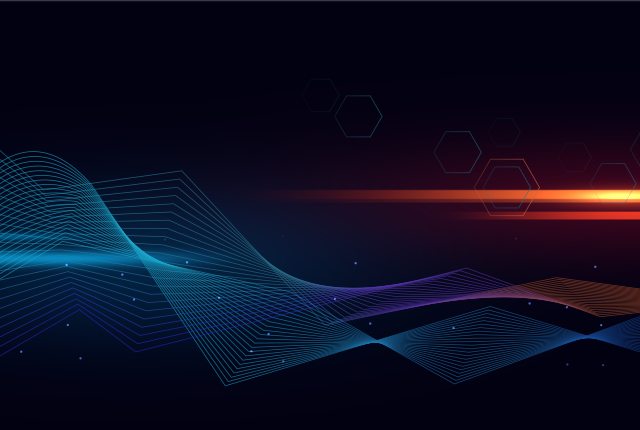
Give the GLSL for this background, as a Shadertoy shader.

```glsl
// Dark tech backdrop: two twisted meshes of fine lines, glowing horizontal beams and hexagon outlines.
// Each mesh is a loop of polylines blended between two edge paths, so the folds appear by themselves.
// Units: canvas width = 1, origin at the lower left.

float hash(vec2 p) {
    vec3 q = fract(p.xyx * 0.1031);
    q += dot(q, q.yzx + 33.33);
    return fract((q.x + q.y) * q.z);
}

float segmentDist(vec2 p, vec2 a, vec2 b) {
    vec2 ab = b - a;
    return length(p - a - ab * clamp(dot(p - a, ab) / dot(ab, ab), 0.0, 1.0));
}

// Flat-topped hexagon with corner radius r
float hexDist(vec2 p, float r) {
    p = abs(p);
    return max(p.y, p.x * 0.866 + p.y * 0.5) - r * 0.866;
}

float stroke(float d, float px) {
    return 1.0 - smoothstep(max(0.0006 - 0.6 * px, 0.0), 0.0006 + 0.6 * px, abs(d));
}

float band(float y, float lo, float hi, float px) {
    return smoothstep(lo - px, lo + px, y) * (1.0 - smoothstep(hi - px, hi + px, y));
}

// Elliptical soft spot
float glow(vec2 p, vec2 center, vec2 radii) {
    vec2 q = (p - center) / radii;
    return exp(-dot(q, q));
}

// Arched start of the front mesh: parabola at t = 0, straight slope at t = 1
float archHeight(float x, float t) {
    return mix(0.435 - 6.27 * (x - 0.052) * (x - 0.052), 0.236 + 0.6 * x, t);
}

// Line t of the mesh running from the left peaks to the orange tip
float backLine(vec2 p, float t) {
    vec2 a = mix(vec2(-0.01, 0.446), vec2(-0.01, 0.11), t);
    vec2 b = mix(vec2(0.068, 0.375), vec2(0.124, 0.188), t);
    vec2 c = mix(vec2(0.284, 0.405), vec2(0.212, 0.122), t);
    vec2 d = mix(vec2(0.508, 0.164), vec2(0.729, 0.253), t);
    vec2 e = mix(vec2(0.870, 0.238), vec2(0.938, 0.177), t);
    vec2 f = mix(vec2(1.01, 0.219), vec2(1.01, 0.185), t);
    float dist = min(segmentDist(p, a, b), segmentDist(p, b, c));
    dist = min(dist, min(segmentDist(p, c, d), segmentDist(p, d, e)));
    return min(dist, segmentDist(p, e, f));
}

// Line t of the mesh running from the arch through three pinches
float frontLine(vec2 p, float t) {
    float x = mix(0.143, 0.098, t);
    vec2 a = vec2(x, archHeight(x, t));
    vec2 b = mix(vec2(0.352, 0.069), vec2(0.453, 0.216), t);
    vec2 c = mix(vec2(0.766, 0.193), vec2(0.710, 0.072), t);
    vec2 d = mix(vec2(1.01, 0.119), vec2(1.01, 0.181), t);
    float dist = min(segmentDist(p, a, b), min(segmentDist(p, b, c), segmentDist(p, c, d)));
    if (p.x < x) {
        float slope = mix(-12.54 * (p.x - 0.052), 0.6, t);
        dist = min(dist, abs(p.y - archHeight(p.x, t)) / sqrt(1.0 + slope * slope));
    }
    return dist;
}

void mainImage(out vec4 fragColor, in vec2 fragCoord) {
    vec2 p = fragCoord / iResolution.x;
    float px = 1.0 / iResolution.x;

    // Night base with a blue haze on the left and a red one on the right
    vec3 col = vec3(0.008, 0.004, 0.07);
    col += vec3(0.0, 0.13, 0.19) * glow(p, vec2(0.22, 0.26), vec2(0.38, 0.12));
    col += vec3(0.23, 0.015, 0.04) * glow(p, vec2(1.0, 0.36), vec2(0.48, 0.09));

    // Hot beams
    float beam = band(p.y, 0.361, 0.375, px) + 0.45 * band(p.y, 0.3555, 0.361, px);
    vec3 beamColor = mix(vec3(0.6, 0.1, 0.1), vec3(1.0, 0.45, 0.2), smoothstep(0.4, 1.0, p.x));
    beamColor += vec3(0.3, 0.5, 0.3) * glow(p, vec2(0.97, 0.364), vec2(0.06, 0.009));
    col = mix(col, beamColor, beam * smoothstep(0.34, 0.92, p.x));
    col = mix(col, vec3(0.88, 0.2, 0.14), band(p.y, 0.329, 0.341, px) * smoothstep(0.67, 1.0, p.x));
    col += vec3(0.5, 0.2, 0.05) * glow(p, vec2(0.98, 0.363), vec2(0.1, 0.016));

    // Cyan streaks behind the meshes
    float leftFade = 1.0 - smoothstep(0.08, 0.42, p.x);
    col += vec3(0.02, 0.42, 0.52) * leftFade * exp(-pow((p.y - 0.268) / 0.012, 2.0));
    col += vec3(0.0, 0.25, 0.32) * (1.0 - smoothstep(0.0, 0.18, p.x)) * exp(-pow((p.y - 0.302) / 0.006, 2.0));

    // Line meshes
    for (int i = 0; i < 23; i++) {
        float t = float(i) / 22.0;
        vec3 ink = mix(vec3(0.16, 0.46, 0.56), vec3(0.22, 0.12, 0.78), smoothstep(0.55, 1.0, t));
        ink = mix(ink, vec3(0.1, 0.62, 0.75), 0.6 * leftFade * (1.0 - t));
        ink = mix(ink, vec3(0.34, 0.2, 0.68), smoothstep(0.42, 0.62, p.x));
        ink = mix(ink, vec3(0.62, 0.28, 0.14), smoothstep(0.68, 0.9, p.x + 0.15 * (0.5 - t)));
        col = mix(col, ink, 0.5 * stroke(backLine(p, t), px));

        ink = mix(vec3(0.1, 0.66, 0.8), vec3(0.1, 0.4, 0.62), smoothstep(0.2, 0.7, p.x));
        ink = mix(ink, vec3(0.07, 0.25, 0.55), smoothstep(0.75, 1.0, p.x));
        col = mix(col, ink, 0.52 * stroke(frontLine(p, t), px));
    }

    // Hexagon outlines: center and radius, the small ones fainter
    vec3 hexes[9] = vec3[9](
        vec3(0.501, 0.523, 0.029), vec3(0.560, 0.490, 0.037), vec3(0.715, 0.434, 0.037),
        vec3(0.788, 0.465, 0.025), vec3(0.792, 0.379, 0.051), vec3(0.792, 0.379, 0.037),
        vec3(0.898, 0.426, 0.026), vec3(0.958, 0.385, 0.036), vec3(1.022, 0.438, 0.037));
    for (int i = 0; i < 9; i++) {
        vec2 q = p - hexes[i].xy;
        float r = hexes[i].z;
        float shade = mix(0.12, 0.55, smoothstep(0.028, 0.04, r)) * (0.75 + 0.35 * q.x / r);
        vec3 ink = mix(vec3(0.12, 0.45, 0.52), vec3(0.75, 0.4, 0.3), smoothstep(0.04, 0.05, r));
        col = mix(col, ink, shade * stroke(hexDist(q, r), px));
    }

    // Sparse sparks scattered along the meshes
    vec2 cell = floor(p * 22.0);
    vec2 spot = (cell + 0.2 + 0.6 * vec2(hash(cell), hash(cell + 17.0))) / 22.0;
    float lit = step(0.75, hash(cell + 41.0)) * band(p.y, 0.1, 0.29, 0.02);
    col += vec3(0.3, 0.4, 0.7) * lit * (1.0 - smoothstep(0.0006, 0.0012 + px, length(p - spot)));

    // Thin pale rim on the top edge
    float top = iResolution.y / iResolution.x;
    col += 0.22 * smoothstep(top - 0.0013 - px, top - 0.0013, p.y);

    fragColor = vec4(clamp(col, 0.0, 1.0), 1.0);
}
```
